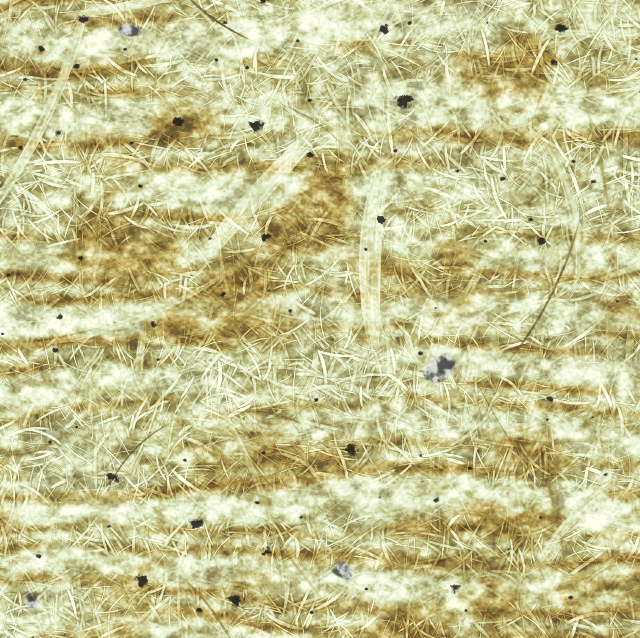
A Shadertoy shader for this texture:

```glsl
// Matted straw board seen close up: soft horizontal ridges with rusty edges,
// layers of curved strands scattered on jittered grids, dark specks and a few
// glinting mineral lumps. Tone and warmth are built first, then coloured.

const vec3 CREAM = vec3(0.91, 0.95, 0.83);
const vec3 STRAW = vec3(0.83, 0.85, 0.66);
const vec3 TAN   = vec3(0.73, 0.71, 0.46);
const vec3 GREY  = vec3(0.68, 0.69, 0.53);
const vec3 OCHRE = vec3(0.58, 0.54, 0.32);
const vec3 UMBER = vec3(0.40, 0.37, 0.26);
const vec3 GLARE = vec3(1.00, 1.00, 0.92);
const vec3 SOOT  = vec3(0.13, 0.12, 0.11);
const vec3 RUST_SHIFT = vec3(0.05, -0.01, -0.06);

const float ROWS = 9.5;          // ridges per canvas height
const float STAIN_DEPTH = 0.27;  // darkening by rusty stains
const float SHADOW = 0.16;       // shade beside each strand
const float LIFT = 0.045;        // overall brightness
const float FINE_CELLS = 17.0;
const float FINE_WIDTH = 0.0018;
const int   FINE_LAYERS = 4;

float hash12(vec2 p) {
    vec3 q = fract(p.xyx * 0.1031);
    q += dot(q, q.yzx + 33.33);
    return fract((q.x + q.y) * q.z);
}

vec4 hash43(vec3 p) {
    vec4 q = fract(p.xyzx * vec4(0.1031, 0.1030, 0.0973, 0.1099));
    q += dot(q, q.wzxy + 33.33);
    return fract((q.xxyz + q.yzzw) * q.zywx);
}

float noise(vec2 p) {
    vec2 i = floor(p), f = fract(p);
    f = f * f * (3.0 - 2.0 * f);
    return mix(mix(hash12(i), hash12(i + vec2(1, 0)), f.x),
               mix(hash12(i + vec2(0, 1)), hash12(i + vec2(1, 1)), f.x), f.y);
}

float fbm(vec2 p) {
    float sum = 0.0, amp = 0.533;
    for (int i = 0; i < 4; i++) {
        sum += amp * noise(p);
        p = mat2(1.6, 1.2, -1.2, 1.6) * p + 7.7;
        amp *= 0.5;
    }
    return sum;
}

// Paints curved strands over surface, which holds (tone, warmth).
void strands(inout vec2 surface, vec2 p, float cells, int count, float halfWidth,
             float density, vec2 tones, float warmth, float opacity, float seed) {
    vec2 home = floor(p * cells);
    float soft = max(0.7 / iResolution.y, 0.0009);
    for (int j = -1; j <= 1; j++)
    for (int i = -1; i <= 1; i++)
    for (int k = 0; k < count; k++) {
        vec2 cell = home + vec2(i, j);
        vec4 h = hash43(vec3(cell, seed + float(k) * 3.7));
        if (h.z > density) continue;
        vec4 g = hash43(vec3(cell, seed + float(k) * 3.7 + 41.3));
        vec2 centre = (cell + h.xy) / cells;
        float angle = 6.283 * noise(centre * 5.0 + seed) + 2.2 * (h.w - 0.5);
        vec2 dir = vec2(cos(angle), sin(angle)), q = p - centre;
        float reach = mix(0.3, 0.9, g.x) / cells;
        float along = dot(q, dir) / reach;
        float across = dot(q, vec2(-dir.y, dir.x)) + (g.y - 0.5) * 0.45 * reach * along * along;
        float width = halfWidth * mix(0.4, 1.6, g.z * g.z) * (1.0 - 0.5 * along * along);
        float cover = opacity * mix(0.5, 1.0, fract(g.w * 7.3)) * (1.0 - smoothstep(0.6, 1.0, abs(along)));
        float body = cover * (1.0 - smoothstep(width - soft, width + soft, abs(across)));
        float shade = cover * (1.0 - smoothstep(width, width * 2.2 + soft, abs(across)));
        float grain = noise(vec2(across * 450.0, along * 3.0) + h.xy * 90.0) - 0.5;
        surface.x *= 1.0 - SHADOW * shade;
        surface = mix(surface, vec2(mix(tones.x, tones.y, g.w) + 0.25 * grain, warmth), body);
    }
}

// Mask of scattered, rough-edged lumps.
float lumps(vec2 p, float cells, float density, float smallest, float largest, float seed) {
    float mask = 0.0;
    for (int j = -1; j <= 1; j++)
    for (int i = -1; i <= 1; i++) {
        vec2 cell = floor(p * cells) + vec2(i, j);
        vec4 h = hash43(vec3(cell, seed));
        float radius = mix(smallest, largest, h.w * h.w * h.w) * step(h.z, density);
        vec2 q = p - (cell + h.xy) / cells;
        float rough = 2.2 * radius * (fbm(p * 1.6 / largest) - 0.5);
        float edge = 0.0012 + 0.2 * radius;
        float d = length(q * vec2(1.0, 1.25)) + rough - radius;
        mask = max(mask, (1.0 - smoothstep(-edge, edge, d)) * step(0.0001, radius));
    }
    return mask;
}

vec3 strawColour(float tone, float warmth) {
    vec3 middle = mix(GREY, TAN, smoothstep(0.35, 0.65, warmth));
    vec3 c = mix(UMBER, OCHRE, smoothstep(0.36, 0.54, tone)) * smoothstep(-0.15, 0.36, tone);
    c = mix(c, middle, smoothstep(0.54, 0.70, tone));
    c = mix(c, STRAW, smoothstep(0.70, 0.83, tone));
    c = mix(c, CREAM, smoothstep(0.83, 0.95, tone));
    return mix(c, GLARE, smoothstep(0.95, 1.10, tone));
}

void mainImage(out vec4 fragColor, in vec2 fragCoord) {
    vec2 p = fragCoord / iResolution.y;

    // Ridges and the stains along their edges
    float row = p.y * ROWS + 0.8 * noise(p * vec2(1.6, 3.0)) + 0.2 * noise(p * 9.0);
    float offAxis = abs(fract(row) - 0.5);
    float presence = smoothstep(0.2, 0.6, noise(vec2(p.x * 2.2, floor(row) * 7.3)));
    float ridge = presence * (1.0 - smoothstep(0.12, 0.36, offAxis + 0.4 * (fbm(p * 22.0) - 0.5)));
    float rim = (offAxis - 0.33) / 0.1;
    float stain = presence * exp(-rim * rim) * smoothstep(0.3, 0.65, fbm(p * vec2(7.0, 26.0)));
    stain = max(stain, smoothstep(0.57, 0.78, fbm(p * vec2(6.0, 10.0) + 31.0)));
    stain *= 0.35 + 1.1 * fbm(p * vec2(45.0, 110.0));

    // Shadowed bed, then fine strands that sink into the ridges
    float fuzz = fbm(p * vec2(48.0, 75.0)) - 0.5;
    vec2 surface = vec2(0.74 + 0.9 * fuzz, 0.3 + 0.45 * noise(p * 12.0));
    surface = mix(surface, vec2(0.86 + 0.95 * fuzz, 0.25 + 0.45 * noise(p * 20.0)), ridge);
    float exposed = mix(1.0, 0.3, ridge);
    strands(surface, p, 9.0, 2, 0.0046, 0.75, vec2(0.72, 1.02), 0.55, exposed, 5.0);
    for (int n = 0; n < FINE_LAYERS; n++)
        strands(surface, p, FINE_CELLS + 2.0 * float(n), 3, FINE_WIDTH, 0.95,
                vec2(0.79, 1.17), 0.47, exposed, 17.0 + 11.0 * float(n));

    // Stains, brown threads, broad straws and dark hairs
    surface += vec2(-STAIN_DEPTH, 0.4) * stain;
    strands(surface, p, 7.0, 1, 0.0028, 0.45, vec2(0.50, 0.72), 0.8, 0.6, 71.0);
    strands(surface, p, 4.0, 1, 0.0115, 0.42, vec2(0.82, 1.02), 0.5, 0.85, 83.0);
    strands(surface, p, 6.0, 1, 0.0012, 0.13, vec2(0.20, 0.42), 0.6, 0.8, 97.0);
    surface.x += LIFT + 0.24 * (fbm(p * 24.0 + 3.0) - 0.5) + 0.18 * (noise(p * 230.0) - 0.5);

    vec3 colour = strawColour(surface.x, surface.y) + RUST_SHIFT * stain;

    // Mineral lumps and soot specks
    vec3 mineral = mix(vec3(0.24, 0.23, 0.24), vec3(0.84, 0.86, 0.87),
                       smoothstep(0.36, 0.66, fbm(p * 75.0)));
    colour = mix(colour, mineral, 0.85 * lumps(p, 3.0, 0.4, 0.016, 0.042, 113.0));
    colour = mix(colour, SOOT, 0.88 * lumps(p, 11.0, 0.65, 0.0022, 0.011, 131.0));
    fragColor = vec4(clamp(colour, 0.0, 1.0), 1.0);
}
```
